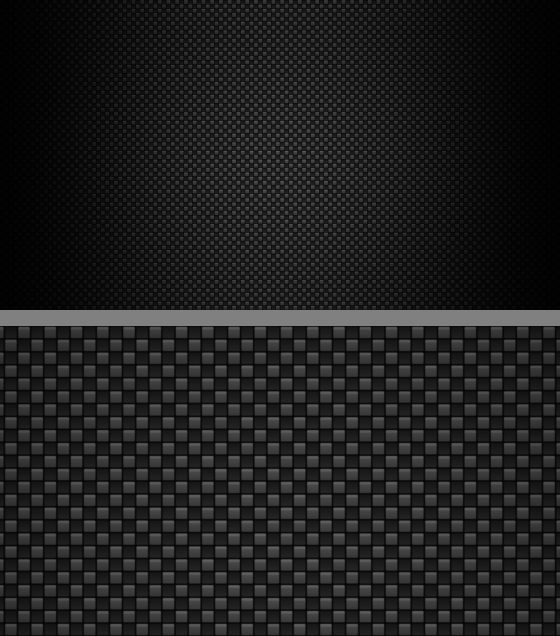
Top: the whole. Bottom: its middle third, enlarged.
Reproduce this texture procedurally as a Shadertoy shader.

```glsl
// Dark woven carbon sheet: a checkerboard of small raised and sunken blocks,
// each shaded from top to bottom, under a soft light that fades to the sides.
// Block variation and light are periodic, so all four edges tile.

const vec2  REPEATS      = vec2(64.0, 36.0);    // whole weave periods, two blocks each
const vec3  RAISED_TOP   = vec3(0.310);
const vec3  RAISED_BASE  = vec3(0.215);
const vec3  SUNKEN_TOP   = vec3(0.085);
const vec3  SUNKEN_BASE  = vec3(0.150);
const vec3  GAP_COLOR    = vec3(0.030);
const float GAP_WIDTH    = 0.06;                // in block units, on each side
const float CORNER       = 0.10;
const float EDGE_SOFT    = 0.06;
const float RIM_LIGHT    = 0.07;                // thin highlight on the upper edge
const float VARIATION    = 0.06;
const vec2  LIGHT_CENTER = vec2(0.50, 0.46);
const float LIGHT_FLOOR  = 0.05;
const float LIGHT_POWER  = 0.85;
const float TOP_FADE     = 0.25;                // dimming at top and bottom
const int   SAMPLES      = 4;                   // antialiasing grid per axis
const float TAU          = 6.2831853;

// Integer hash of a block index, 0 to 1
float hash(vec2 cell) {
    uvec2 q = uvec2(cell) * uvec2(1597u, 3821u);
    uint n = (q.x ^ q.y) * 74219u;
    n = (n ^ (n >> 15)) * 48271u;
    return float((n ^ (n >> 13)) & 65535u) / 65535.0;
}

float roundedBox(vec2 p, vec2 halfSize, float radius) {
    vec2 d = abs(p) - halfSize + radius;
    return length(max(d, 0.0)) + min(max(d.x, d.y), 0.0) - radius;
}

// Colour of the weave before lighting
vec3 weave(vec2 uv) {
    vec2 blocks = 2.0 * REPEATS;
    vec2 grid = uv * blocks;
    vec2 cell = mod(floor(grid), blocks);
    vec2 p = fract(grid);
    float raised = mod(cell.x + cell.y, 2.0);

    // Opposite slopes on raised and sunken blocks
    vec3 raisedColor = mix(RAISED_BASE, RAISED_TOP, p.y);
    raisedColor += RIM_LIGHT * smoothstep(0.66, 0.80, p.y);
    vec3 sunkenColor = mix(SUNKEN_BASE, SUNKEN_TOP, p.y);
    vec3 color = mix(sunkenColor, raisedColor, raised);
    color *= 1.0 + VARIATION * (hash(cell) - 0.5);

    // Dark seams around each block
    float d = roundedBox(p - 0.5, vec2(0.5 - GAP_WIDTH), CORNER);
    return mix(color, GAP_COLOR, smoothstep(-EDGE_SOFT, EDGE_SOFT, d));
}

// Wide periodic glow, strongest near the middle
float glow(vec2 uv) {
    vec2 wave = 0.5 + 0.5 * cos(TAU * (uv - LIGHT_CENTER));
    float side = pow(max(wave.x, 0.0), LIGHT_POWER);
    return LIGHT_FLOOR + (1.0 - LIGHT_FLOOR) * side * mix(1.0 - TOP_FADE, 1.0, wave.y);
}

void mainImage(out vec4 fragColor, in vec2 fragCoord) {
    // Average a grid of samples inside the pixel
    vec3 sum = vec3(0.0);
    for (int j = 0; j < SAMPLES; j++) {
        for (int i = 0; i < SAMPLES; i++) {
            vec2 offset = (vec2(i, j) + 0.5) / float(SAMPLES) - 0.5;
            sum += weave((fragCoord + offset) / iResolution.xy);
        }
    }
    vec3 color = sum / float(SAMPLES * SAMPLES);
    fragColor = vec4(color * glow(fragCoord / iResolution.xy), 1.0);
}
```
